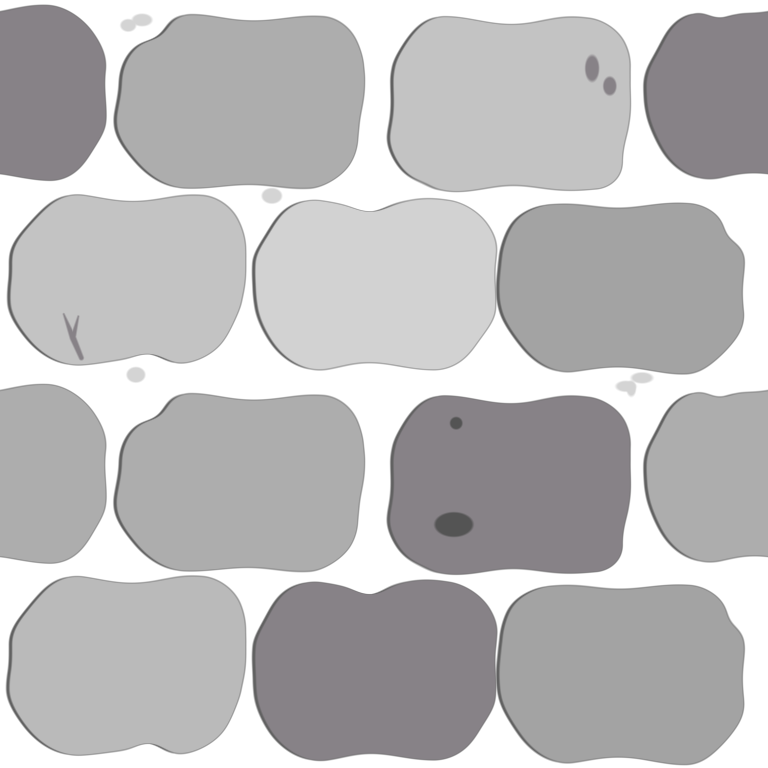
This pattern is drawn by a Shadertoy shader. Its source:

```glsl
const int COLUMNS = 3;
const int ROWS = 4;
const vec3 MORTAR = vec3(1.0);
const vec3 RIM = vec3(0.38);
const vec3 CRUMB = vec3(0.83);
const vec3 CHIP = vec3(0.53, 0.51, 0.53);
const vec3 PIT = vec3(0.33);
const float RIM_SHIFT = 0.0042;
const float RIM_GROW = 0.0007;
const float WAVE_HEIGHT = 0.0038;
const float WAVE_FREQ = 40.0;
const float RIPPLE_HEIGHT = 0.0016;
const float DENT_DEPTH = 0.011;
const float DENT_RADIUS = 0.022;
const float SOFTNESS = 0.0007;

// Rows run from the bottom up: centre height and half height
const vec2 ROW[4] = vec2[4](vec2(0.1276, 0.1125), vec2(0.3737, 0.1115),
                            vec2(0.6302, 0.1065), vec2(0.8698, 0.1090));
// Brightness of each stone, row by row
const float TONE[12] = float[12](0.73, 0.53, 0.64, 0.68, 0.53, 0.68,
                                 0.765, 0.825, 0.64, 0.68, 0.765, 0.53);
// Six stone forms: centre x, height offset, half width, lean
const vec4 FORM[6] = vec4[6](
    vec4(0.1654, 0.005, 0.152, 0.10), vec4(0.4889, -0.001, 0.156, 0.05), vec4(0.8099, -0.005, 0.158, 0.0),
    vec4(0.3132, -0.003, 0.158, 0.08), vec4(0.6654, -0.006, 0.154, 0.07), vec4(0.9902, 0.009, 0.147, 0.03));
// Corner radii: top right, bottom right, top left, bottom left
const vec4 CORNERS[6] = vec4[6](
    vec4(0.065, 0.080, 0.085, 0.105), vec4(0.065, 0.075, 0.080, 0.100), vec4(0.070, 0.075, 0.065, 0.095),
    vec4(0.060, 0.060, 0.085, 0.095), vec4(0.060, 0.035, 0.060, 0.070), vec4(0.080, 0.070, 0.100, 0.100));
const vec2 DENT[6] = vec2[6](vec2(0.03, -0.11), vec2(-0.007, 0.112), vec2(0.133, 0.065),
                             vec2(-0.107, 0.089), vec2(-0.103, -0.085), vec2(-0.055, 0.098));
// Ellipses: centre and radii; loose crumbs, then chips, then pits
const int CRUMBS = 7;
const int CHIPS = 9;
const int SPOTS = 11;
const vec4 SPOT[11] = vec4[11](
    vec4(0.167, 0.967, 0.010, 0.008), vec4(0.185, 0.974, 0.013, 0.008), vec4(0.354, 0.745, 0.013, 0.010),
    vec4(0.177, 0.512, 0.012, 0.010), vec4(0.815, 0.497, 0.013, 0.007), vec4(0.836, 0.508, 0.014, 0.007),
    vec4(0.822, 0.494, 0.006, 0.010), vec4(0.771, 0.911, 0.009, 0.017), vec4(0.794, 0.888, 0.0085, 0.012),
    vec4(0.594, 0.449, 0.008, 0.008), vec4(0.591, 0.317, 0.025, 0.016));

float cover(float d) {
    float edge = SOFTNESS + 0.7 / iResolution.y;
    return 1.0 - smoothstep(-edge, edge, d);
}

float roundBox(vec2 p, vec2 halfSize, vec4 radii) {
    vec2 side = p.x > 0.0 ? radii.xy : radii.zw;
    float r = p.y > 0.0 ? side.x : side.y;
    vec2 q = abs(p) - halfSize + r;
    return min(max(q.x, q.y), 0.0) + length(max(q, 0.0)) - r;
}

float ellipse(vec2 p, vec2 radii) {
    return (length(p / radii) - 1.0) * min(radii.x, radii.y);
}

// Segment whose half width grows from a to b
float taper(vec2 p, vec2 a, vec2 b, float startWidth, float endWidth) {
    vec2 ab = b - a;
    float t = clamp(dot(p - a, ab) / dot(ab, ab), 0.0, 1.0);
    return length(p - a - t * ab) - mix(startWidth, endWidth, t);
}

// Leaning rounded block with wavy edges and one dent
float stone(vec2 p, int form, float halfHeight) {
    vec4 f = FORM[form];
    float phase = float(form) * 1.7;
    vec2 fromDent = (p - DENT[form]) / DENT_RADIUS;
    float d = roundBox(vec2(p.x - f.w * p.y, p.y), vec2(f.z, halfHeight), CORNERS[form]);
    d += WAVE_HEIGHT * cos(WAVE_FREQ * p.x + 0.4 * sin(phase)) * smoothstep(0.03, 0.08, abs(p.y));
    d += RIPPLE_HEIGHT * sin(63.0 * p.y + 31.0 * p.x + phase);
    return d + DENT_DEPTH * exp(-dot(fromDent, fromDent));
}

void mainImage(out vec4 fragColor, in vec2 fragCoord) {
    vec2 uv = fragCoord / iResolution.xy;
    vec3 color = MORTAR;

    // Stones, each over its dark left rim
    for (int row = 0; row < ROWS; row++) {
        for (int column = 0; column < COLUMNS; column++) {
            int form = (row % 2) * COLUMNS + column;
            vec2 p = uv - vec2(FORM[form].x, ROW[row].x + FORM[form].y);
            p.x = fract(p.x + 0.5) - 0.5;
            float face = stone(p, form, ROW[row].y);
            float rim = stone(p + vec2(RIM_SHIFT, 0.0), form, ROW[row].y);
            float tone = TONE[row * COLUMNS + column];
            vec3 tint = tone < 0.6 ? CHIP : vec3(tone);
            color = mix(color, RIM, cover(min(rim, face - RIM_GROW)));
            color = mix(color, tint, cover(face));
        }
    }

    // Crumbs in the joints, chips and pits on the faces
    for (int i = 0; i < SPOTS; i++) {
        vec3 tint = i < CRUMBS ? CRUMB : (i < CHIPS ? CHIP : PIT);
        color = mix(color, tint, cover(ellipse(uv - SPOT[i].xy, SPOT[i].zw)));
    }

    // Forked crack
    vec2 fork = vec2(0.095, 0.560);
    float crack = taper(uv, vec2(0.083, 0.591), fork, 0.001, 0.004);
    crack = min(crack, taper(uv, vec2(0.102, 0.588), fork, 0.001, 0.0035));
    crack = min(crack, taper(uv, fork, vec2(0.106, 0.534), 0.004, 0.003));
    color = mix(color, CHIP, cover(crack));

    fragColor = vec4(color, 1.0);
}
```
